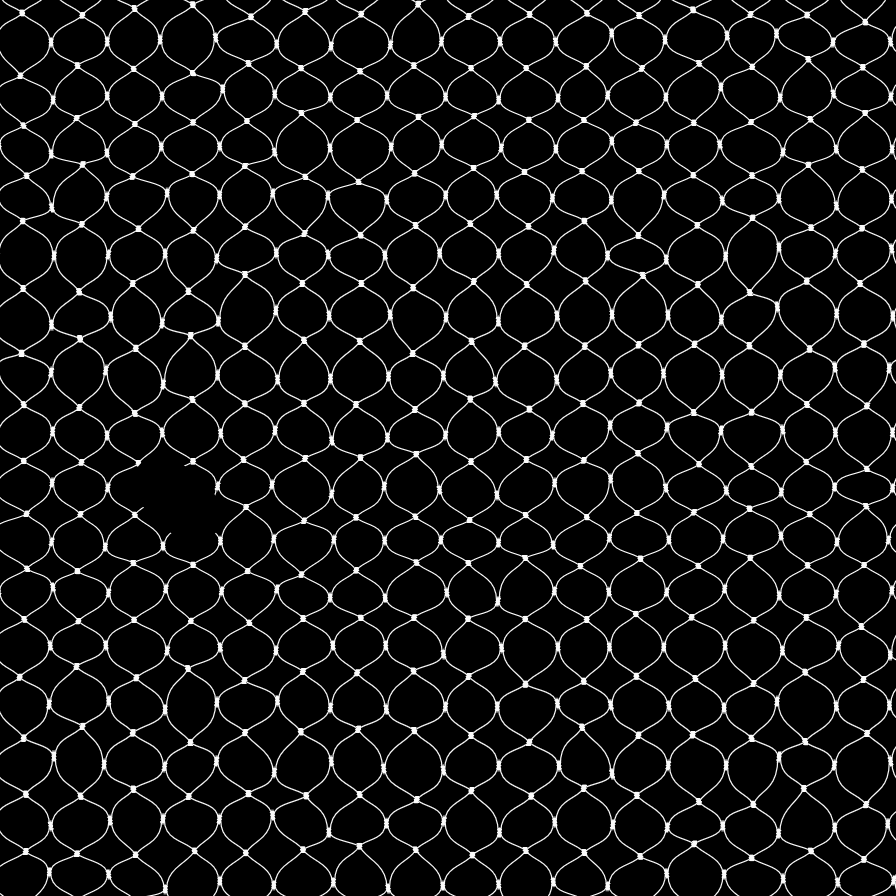
A Shadertoy shader for this pattern:

```glsl
// Slack wire netting on black: staggered knots joined by S-shaped strands,
// with hashed slack in every mesh and one torn hole.
// Each strand is a cubic Bezier flattened into short segments.

const float MESHES = 16.0;                  // meshes per canvas height
const vec2 GRID_SHIFT = vec2(-0.417, 0.146);
const float WIRE_HALF = 0.0108;             // sizes below are in mesh units
const vec2 TIP_KNOT = vec2(0.044, 0.056);   // half size, where strands cross
const vec2 SIDE_KNOT = vec2(0.038, 0.088);  // half size, where strands run side by side
const float STRAND_GAP = 0.022;
const float COIL_PITCH = 0.05;
const float COIL_DEPTH = 0.007;
const vec2 JITTER = vec2(0.09, 0.12);
const vec2 RARE_JITTER = vec2(0.20, 0.90);
const float DRIFT = 0.094;                  // slow stretch of the rows
const float DRIFT_RATE = 0.85;
const vec2 HOLE_CENTER = vec2(0.198, 0.443); // canvas units
const float HOLE_RADIUS = 0.044;
const float HOLE_STRETCH = 0.013;
const float HOLE_TILT = 1.5;
const vec3 BACKDROP = vec3(0.0);
const vec3 WIRE_COLOR = vec3(0.98);
const int STEPS = 9;

vec2 hash22(vec2 p) {
    vec3 q = fract(p.xyx * vec3(0.1031, 0.1030, 0.0973));
    q += dot(q, q.yzx + 33.33);
    return fract((q.xx + q.yz) * q.zy);
}

// Lattice point with mostly small, occasionally large displacement.
vec2 knotPosition(vec2 id) {
    vec2 j = hash22(id * 2.0 + 71.0) - 0.5;
    return id + j * JITTER + j * j * j * RARE_JITTER;
}

float segmentDistance(vec2 p, vec2 a, vec2 b) {
    vec2 ab = b - a;
    float t = clamp(dot(p - a, ab) / dot(ab, ab), 0.0, 1.0);
    return length(p - a - ab * t);
}

// Strand leaves the tip knot aslant and reaches the side knot upright.
float strandDistance(vec2 p, vec2 tip, vec2 side, float slack) {
    vec2 span = side - tip;
    vec2 c1 = tip + span * vec2(0.28, 0.33);
    vec2 c2 = tip + span * vec2(1.0, slack);
    vec2 previous = tip;
    float d = 1e3;
    for (int i = 1; i <= STEPS; i++) {
        float t = float(i) / float(STEPS), s = 1.0 - t;
        vec2 point = s * s * s * tip + 3.0 * s * s * t * c1
                   + 3.0 * s * t * t * c2 + t * t * t * side;
        d = min(d, segmentDistance(p, previous, point));
        previous = point;
    }
    return d;
}

// Rounded, slightly leaning box with coiled edges.
float knotDistance(vec2 p, vec2 halfSize, float lean) {
    p.x += p.y * lean;
    float coil = COIL_DEPTH * cos(6.2832 * p.y / COIL_PITCH);
    float radius = halfSize.x * 0.5;
    vec2 q = abs(p) - halfSize + radius;
    return length(max(q, 0.0)) + min(max(q.x, q.y), 0.0) - radius - coil;
}

float nettingDistance(vec2 g) {
    float d = 1e3;
    vec2 cell = floor(g);
    for (int k = 0; k < 4; k++) {
        vec2 id = cell + vec2(k % 2, k / 2);
        vec2 tip = knotPosition(id);
        float lean = hash22(id + 19.0).x - 0.5;
        d = min(d, knotDistance(g - tip, TIP_KNOT, lean * 0.6) - WIRE_HALF * 0.3);

        // Four strands towards the neighbouring side knots.
        for (int n = 0; n < 4; n++) {
            vec2 dir = vec2(n % 2, n / 2) - 0.5;
            vec2 sideId = id + dir;
            vec2 side = knotPosition(sideId);
            vec2 rnd = hash22(sideId * 2.0 + dir + 37.0);
            vec2 end = side - vec2(sign(dir.x) * STRAND_GAP, 0.0);
            float slack = mix(0.28, 0.46, rnd.x);
            d = min(d, strandDistance(g, tip, end, slack) - WIRE_HALF);
            float sideLean = hash22(sideId * 2.0 + 11.0).x - 0.5;
            d = min(d, knotDistance(g - side, SIDE_KNOT, sideLean * 0.4));
        }
    }
    return d;
}

// Ragged oval, negative inside.
float holeDistance(vec2 p) {
    p -= HOLE_CENTER;
    float a = atan(p.y, p.x);
    return length(p) - HOLE_RADIUS - HOLE_STRETCH * cos(2.0 * a + HOLE_TILT);
}

void mainImage(out vec4 fragColor, in vec2 fragCoord) {
    vec2 uv = fragCoord / iResolution.y;
    float pixel = 1.0 / iResolution.y;
    vec2 g = uv * MESHES + GRID_SHIFT;
    g.y += DRIFT * cos(DRIFT_RATE * (uv.y * MESHES - 8.2));

    float wire = clamp(0.5 - nettingDistance(g) / (pixel * MESHES), 0.0, 1.0);
    wire *= clamp(0.5 + holeDistance(uv) / pixel, 0.0, 1.0);
    fragColor = vec4(mix(BACKDROP, WIRE_COLOR, wire), 1.0);
}
```
